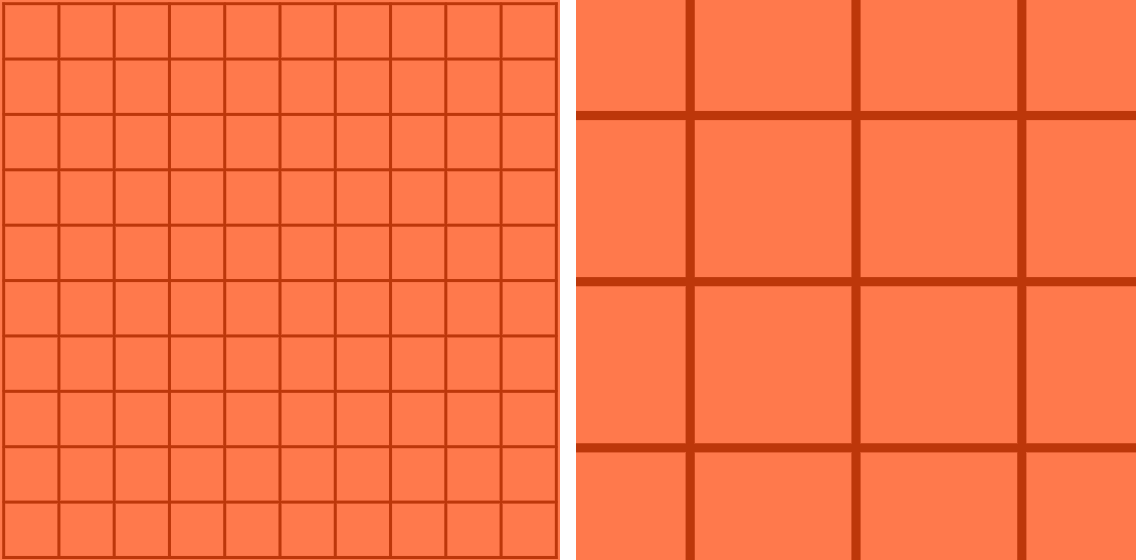
Left: the whole. Right: its middle third, enlarged.
This pattern is drawn by a Shadertoy shader. Its source:

```glsl
// Box-filtered coverage of a signed distance, one pixel wide
float coverage(float dist, float pixel) {
    return clamp(0.5 - dist / pixel, 0.0, 1.0);
}

void mainImage(out vec4 fragColor, in vec2 fragCoord) {
    float pixel = 1.0 / min(iResolution.x, iResolution.y);
    vec2 p = (fragCoord - 0.5 * iResolution.xy) * pixel + vec2(0.0, 0.001);

    // Ten cells each way, bounded by eleven lines
    vec2 pitch = vec2(0.0987, 0.0989);
    float halfWidth = 0.00273;
    vec2 nearestLine = clamp(round(p / pitch), -5.0, 5.0) * pitch;
    vec2 lineDist = abs(p - nearestLine) - halfWidth;
    float grid = coverage(min(lineDist.x, lineDist.y), pixel);

    // Lines end at the outer frame
    vec2 frameDist = abs(p) - 5.0 * pitch - halfWidth;
    grid *= coverage(max(frameDist.x, frameDist.y), pixel);

    vec3 tileColor = vec3(1.0, 0.475, 0.3);
    vec3 lineColor = vec3(0.74, 0.215, 0.04);
    fragColor = vec4(mix(tileColor, lineColor, grid), 1.0);
}
```
